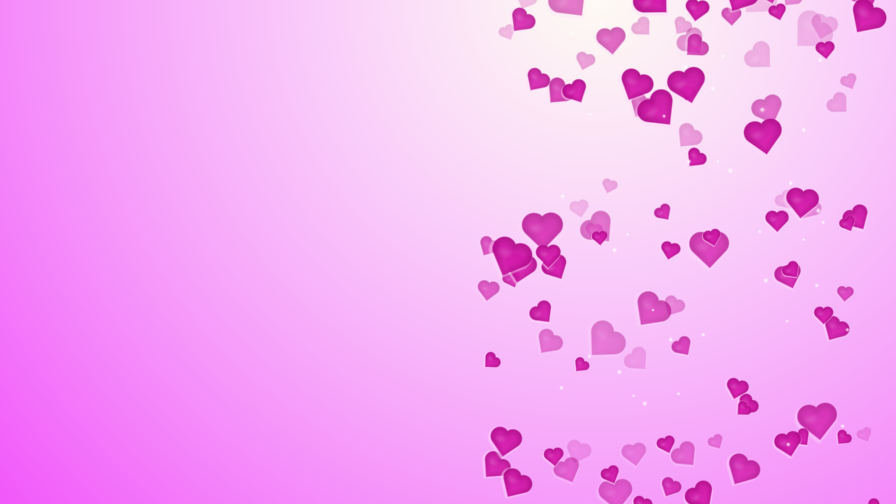
This background is drawn by a Shadertoy shader. Its source:

```glsl
#define HEARTS 150
#define SPARKS 36
#define FIELD_LEFT 0.95
#define FIELD_RIGHT 1.78
#define SIZE_MIN 0.025
#define SIZE_MAX 0.068
#define MAX_TILT 0.85
#define BAND_SPACING 0.44
#define GLOW_CENTER vec2(1.18, 1.02)
#define DEEP vec3(0.62, 0.02, 0.47)
#define MAGENTA vec3(0.86, 0.12, 0.70)
#define RIM vec3(1.0, 0.86, 0.98)

float hash(float id, float channel) {
    return fract(sin(id * 127.1 + channel * 311.7) * 43758.5);
}

float dot2(vec2 v) { return dot(v, v); }

// Signed distance to a heart whose tip is at the origin, about one unit tall
float heartDistance(vec2 p) {
    p.x = abs(p.x);
    if (p.x + p.y > 1.0) return length(p - vec2(0.25, 0.75)) - sqrt(2.0) / 4.0;
    float edge = min(dot2(p - vec2(0.0, 1.0)), dot2(p - 0.5 * max(p.x + p.y, 0.0)));
    return sqrt(edge) * sign(p.x - p.y);
}

// Radial wash from cream through pink to violet
vec3 background(vec2 p) {
    float d = length(p - GLOW_CENTER);
    float green = 0.985 - 0.28 * d - 0.085 * d * d;
    return vec3(0.995 - 0.03 * d, green, 0.955 + 0.025 * smoothstep(0.0, 0.6, d));
}

// Glossy translucent heart with a pale rim
vec3 drawHeart(vec3 color, vec2 q, float opacity, float blur) {
    float d = heartDistance(q + vec2(0.0, 0.55));
    float body = smoothstep(blur, -blur, d);
    float rim = smoothstep(0.1, 0.0, abs(heartDistance(q + vec2(0.04, 0.60))));
    color = mix(color, RIM, 0.55 * rim * (1.0 - body) * opacity);

    float depth = smoothstep(0.0, 0.28, -d);
    float sweep = smoothstep(0.35, -0.4, q.y + 0.6 * q.x * q.x - 0.25 * q.x);
    vec3 fill = mix(DEEP, MAGENTA, 0.35 + 0.4 * depth + 0.25 * sweep);
    float gloss = smoothstep(0.3, 0.0, length((q - vec2(-0.2, 0.1)) * vec2(1.0, 1.5)));
    fill = mix(fill, RIM, 0.15 * gloss);
    return mix(color, fill, body * opacity);
}

void mainImage(out vec4 fragColor, in vec2 fragCoord) {
    vec2 p = fragCoord / iResolution.y;
    float pixel = 1.0 / iResolution.y;
    vec3 color = background(p);

    // Scattered hearts, gathered in three bands, from faint to solid
    for (int i = 0; i < HEARTS; i++) {
        float id = float(i) + 1.0;
        float x = mix(FIELD_LEFT, FIELD_RIGHT, pow(hash(id, 1.0), 0.85));
        vec2 center = vec2(x, hash(id, 2.0) * 1.04 - 0.02);
        float band = 0.5 + 0.5 * cos(6.2832 * (center.y - 0.06) / BAND_SPACING);
        if (hash(id, 3.0) > 0.3 + 0.65 * band) continue;

        float size = mix(SIZE_MIN, SIZE_MAX, pow(hash(id, 4.0), 1.5));
        vec2 offset = p - center;
        if (dot(offset, offset) > size * size) continue;

        float tilt = MAX_TILT * (2.0 * hash(id, 5.0) - 1.0);
        float c = cos(tilt), s = sin(tilt);
        vec2 q = mat2(c, -s, s, c) * offset / size;
        float order = id / float(HEARTS);
        float opacity = mix(0.2, 0.96, smoothstep(0.0, 0.65, order));
        color = drawHeart(color, q, opacity, pixel / size);
    }

    // Tiny bright specks
    for (int i = 0; i < SPARKS; i++) {
        float id = float(i) + 401.0;
        vec2 center = vec2(mix(1.1, 1.7, hash(id, 1.0)), hash(id, 2.0));
        float radius = mix(0.002, 0.005, hash(id, 3.0));
        float glow = smoothstep(radius + pixel, 0.0, length(p - center));
        color = mix(color, vec3(1.0), 0.8 * glow);
    }

    fragColor = vec4(color, 1.0);
}
```
